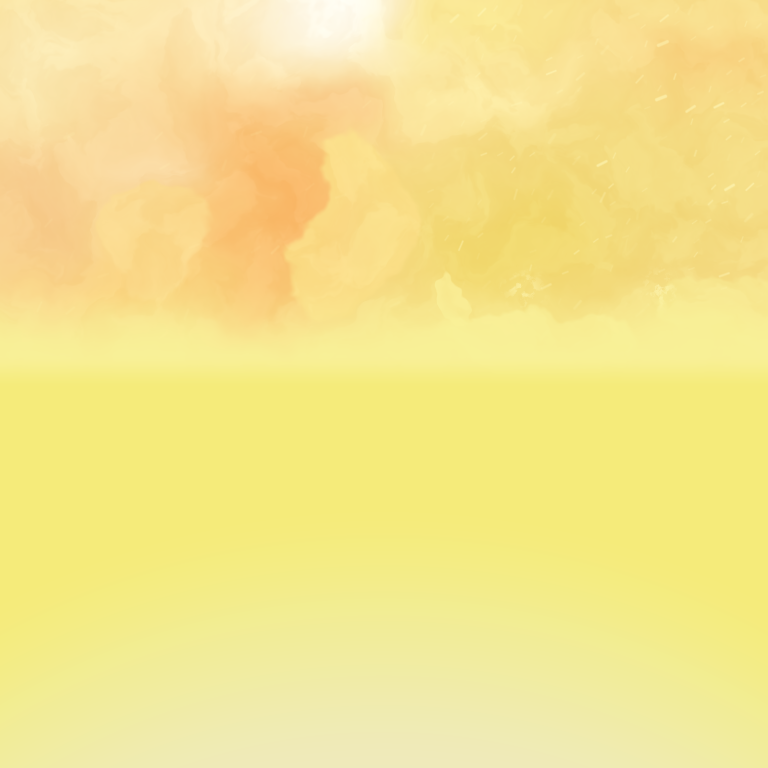
Reproduce this background procedurally as a WebGL 2 fragment shader.

```glsl
#version 300 es
precision highp float;

uniform vec2 u_resolution;
out vec4 fragColor;

#define HORIZON 0.508
#define WARP 0.10
#define STAIN 0.022
#define SPARK_CELLS 26.0
#define SPARK_GAIN 0.65
#define GLOW_CENTER vec2(0.5, -0.75)
#define FIELD vec3(0.961, 0.922, 0.478)
#define MIST vec3(0.973, 0.945, 0.592)
#define SPARK vec3(1.0, 0.97, 0.72)

float hash(vec2 p) {
    vec3 q = fract(vec3(p.xyx) * 0.1031);
    q += dot(q, q.yzx + 33.33);
    return fract((q.x + q.y) * q.z);
}

vec2 gradient(vec2 cell) {
    float a = 6.2832 * hash(cell);
    return vec2(cos(a), sin(a));
}

float gradientNoise(vec2 p) {
    vec2 i = floor(p), f = fract(p);
    vec2 u = f * f * f * (f * (f * 6.0 - 15.0) + 10.0);
    vec2 e = vec2(1, 0);
    float low = mix(dot(gradient(i), f), dot(gradient(i + e), f - e), u.x);
    float high = mix(dot(gradient(i + e.yx), f - e.yx), dot(gradient(i + 1.0), f - 1.0), u.x);
    return mix(low, high, u.y);
}

float fbm(vec2 p) {
    float sum = 0.0, amp = 0.6;
    for (int i = 0; i < 5; i++) {
        sum += amp * gradientNoise(p);
        p = mat2(1.6, 1.2, -1.2, 1.6) * p + 7.3;
        amp *= 0.52;
    }
    return sum;
}

// Soft wash of pigment
void wash(inout vec3 col, vec2 p, vec2 center, vec2 radius, vec3 tint, float strength) {
    vec2 d = (p - center) / radius;
    col = mix(col, tint, strength * exp(-dot(d, d)));
}

// Cloud with a ragged, firmer rim
void cloud(inout vec3 col, vec2 p, vec2 center, vec2 radius, vec3 tint, float strength) {
    float d = length((p - center) / radius);
    float body = 1.0 - smoothstep(0.9, 1.04, d);
    col = mix(col, tint, strength * body * (0.55 + 0.45 * smoothstep(0.0, 0.9, d)));
}

// Short slanted flecks, one at most per cell
float sparks(vec2 p, float cells, float pixel) {
    vec2 g = p * cells, id = floor(g);
    vec2 offset = vec2(hash(id + 3.1), hash(id + 8.7)) * 0.4 + 0.3;
    float angle = mix(0.3, 1.3, hash(id + 5.9));
    vec2 dir = vec2(cos(angle), sin(angle));
    vec2 d = fract(g) - offset;
    d -= dir * clamp(dot(d, dir), -0.16, 0.16);
    float width = 0.025 + 0.03 * hash(id + 1.7);
    float fleck = 1.0 - smoothstep(width - pixel * cells, width + pixel * cells, length(d));
    return fleck * step(0.68, hash(id)) * hash(id + 12.3);
}

vec3 paintSky(vec2 uv, float pixel) {
    vec2 warp = vec2(fbm(uv * 6.0), fbm(uv * 6.0 + 19.0));
    vec2 p = uv + WARP * warp;
    vec2 soft = uv + 0.4 * WARP * warp;
    vec3 col = vec3(0.976, 0.875, 0.56);

    // Broad washes
    wash(col, soft, vec2(0.82, 0.73), vec2(0.30, 0.20), vec3(0.953, 0.86, 0.50), 1.0);
    wash(col, p, vec2(0.66, 0.67), vec2(0.13, 0.09), vec3(0.945, 0.85, 0.42), 0.85);
    wash(col, p, vec2(0.02, 0.74), vec2(0.15, 0.13), vec3(0.97, 0.79, 0.55), 0.95);
    wash(col, p, vec2(0.26, 0.84), vec2(0.16, 0.10), vec3(0.98, 0.79, 0.53), 0.85);
    wash(col, p, vec2(0.34, 0.73), vec2(0.09, 0.15), vec3(0.98, 0.72, 0.41), 0.95);
    wash(col, p, vec2(0.45, 0.85), vec2(0.09, 0.035), vec3(0.97, 0.71, 0.43), 0.8);
    wash(col, p, vec2(0.17, 0.63), vec2(0.15, 0.04), vec3(0.985, 0.82, 0.48), 0.7);
    wash(col, p, vec2(0.91, 0.92), vec2(0.13, 0.045), vec3(0.97, 0.80, 0.47), 0.85);

    // Upper light
    wash(col, soft, vec2(0.05, 0.92), vec2(0.13, 0.12), vec3(0.985, 0.92, 0.71), 0.9);
    wash(col, p, vec2(0.19, 0.78), vec2(0.07, 0.06), vec3(0.98, 0.86, 0.66), 0.7);
    wash(col, soft, vec2(0.36, 0.98), vec2(0.22, 0.09), vec3(0.995, 0.93, 0.76), 0.9);
    wash(col, soft, vec2(0.44, 1.0), vec2(0.10, 0.085), vec3(1.0, 0.99, 0.95), 1.0);
    wash(col, p, vec2(0.64, 0.98), vec2(0.10, 0.05), vec3(0.98, 0.91, 0.56), 0.8);

    // Slanting cream band and cloud banks
    vec2 slant = vec2(p.x, p.y - 0.22 * (p.x - 0.65));
    wash(col, slant, vec2(0.65, 0.885), vec2(0.18, 0.045), vec3(0.99, 0.92, 0.64), 0.9);
    cloud(col, p, vec2(0.455, 0.71), vec2(0.085, 0.105), vec3(0.985, 0.88, 0.54), 0.85);
    cloud(col, p, vec2(0.205, 0.685), vec2(0.075, 0.075), vec3(0.985, 0.86, 0.56), 0.75);
    cloud(col, p, vec2(0.60, 0.60), vec2(0.018, 0.045), vec3(0.98, 0.93, 0.59), 0.7);
    cloud(col, p, vec2(0.70, 0.55), vec2(0.13, 0.045), vec3(0.98, 0.94, 0.60), 0.65);
    cloud(col, p, vec2(0.95, 0.575), vec2(0.09, 0.05), vec3(0.975, 0.93, 0.59), 0.55);

    // Layered stains and drifting flecks
    float stain = smoothstep(-0.05, 0.05, fbm(p * 10.0)) + 1.5 * fbm(p * 22.0);
    col += STAIN * (stain - 0.5) * vec3(0.3, 0.8, 1.3);
    float drift = smoothstep(0.5, 0.64, uv.x) * smoothstep(0.58, 0.68, uv.y);
    float fleck = sparks(uv, SPARK_CELLS, pixel) * (0.25 + 0.75 * drift);
    fleck += 0.7 * sparks(uv + 4.0, SPARK_CELLS * 1.8, pixel) * drift;
    for (int i = 0; i < 2; i++) {
        vec2 d = (uv - vec2(0.683 + 0.177 * float(i), 0.622)) / 0.02;
        fleck += exp(-dot(d, d)) * smoothstep(0.0, 0.25, fbm(uv * 75.0));
    }
    col = mix(col, SPARK, SPARK_GAIN * min(fleck, 1.0));

    // Mist gathering over the horizon
    float mist = 1.0 - smoothstep(0.53, 0.645, uv.y + 0.05 * warp.y);
    return mix(col, MIST, mist * 0.93);
}

vec3 paintField(vec2 uv) {
    float rise = 1.1 - length(uv - GLOW_CENTER);
    vec3 col = mix(FIELD, vec3(0.949, 0.929, 0.565), smoothstep(0.0, 0.17, rise));
    return mix(col, vec3(0.935, 0.918, 0.735), smoothstep(0.09, 0.37, rise));
}

void main() {
    vec2 uv = gl_FragCoord.xy / u_resolution;
    float pixel = 1.0 / min(u_resolution.x, u_resolution.y);
    float above = smoothstep(HORIZON - 0.015, HORIZON + 0.03, uv.y);
    vec3 col = mix(paintField(uv), paintSky(uv, pixel), above);
    fragColor = vec4(clamp(col, 0.0, 1.0), 1.0);
}
```
